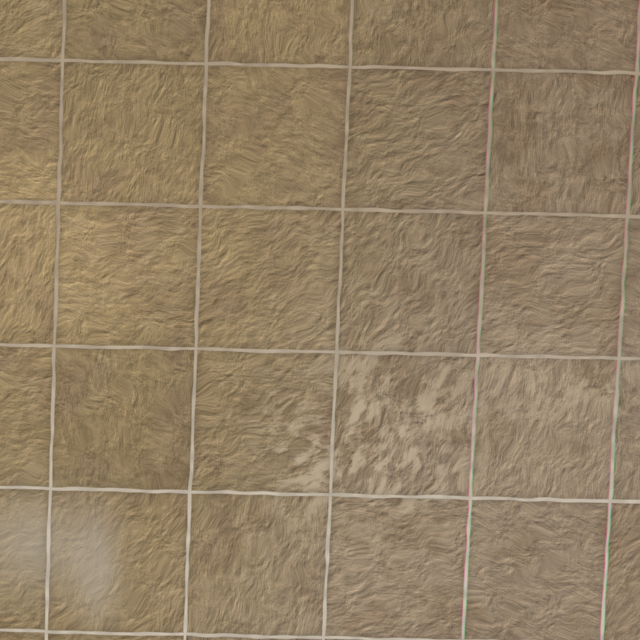
Write a Shadertoy shader that draws this texture.

```glsl
// Worn slate floor: a slightly skewed grid of square stone tiles with thin pale grout.
// Each tile turns and offsets its own fine embossed noise; broad stains, pale worn
// patches and soft reflections then vary the floor as a whole.

const vec2 GRID_ORIGIN = vec2(0.0716, 0.0150);  // lower left grid crossing
const vec2 TILE_SIZE = vec2(0.2170, 0.2233);
const vec2 GRID_LEAN = vec2(0.0296, -0.0226);   // drift of the lines along the canvas
const float TILE_WIDENING = 0.0080;             // extra tile width at the top
const float GROUT_HALF_WIDTH = 0.0027;
const float GROUT_WOBBLE = 0.0022;
const float GROUT_SOFTNESS = 0.0016;
const float EDGE_SHADE = 0.20;
const float FRINGE = 0.0007;                    // colour split of upright lines at right
const vec2 GRAIN = vec2(15.0, 27.0);            // grain frequency along and across
const float RELIEF = 0.52;
const float MOTTLE = 0.22;
const float STAIN = 0.42;
const vec3 WARM_STONE = vec3(0.575, 0.495, 0.362);
const vec3 GREY_STONE = vec3(0.592, 0.522, 0.435);
const vec3 BROWN_STONE = vec3(0.500, 0.415, 0.325);
const vec3 PALE_STONE = vec3(0.740, 0.670, 0.570);
const vec3 SHEEN = vec3(0.700, 0.665, 0.610);
const vec3 GROUT_TOP = vec3(0.660, 0.595, 0.510);
const vec3 GROUT_BOTTOM = vec3(0.765, 0.725, 0.660);

float hash(vec2 p) {
    return fract(sin(dot(p, vec2(12.9898, 78.233))) * 43758.5453);
}

float noise(vec2 p) {
    vec2 i = floor(p), f = fract(p);
    f = f * f * (3.0 - 2.0 * f);
    return mix(mix(hash(i), hash(i + vec2(1, 0)), f.x),
               mix(hash(i + vec2(0, 1)), hash(i + vec2(1, 1)), f.x), f.y);
}

float fbm(vec2 p) {
    float sum = 0.0, amplitude = 0.5;
    for (int i = 0; i < 5; i++) {
        sum += amplitude * noise(p);
        p = mat2(1.6, 1.2, -1.2, 1.6) * p + 7.3;
        amplitude *= 0.55;
    }
    return sum;
}

// Soft round spot, 1 at its centre
float spot(vec2 p, vec2 centre, vec2 radius) {
    vec2 d = (p - centre) / radius;
    return exp(-dot(d, d));
}

// Grid coordinates: whole numbers lie on the grout lines
vec2 gridCoord(vec2 uv) {
    vec2 size = TILE_SIZE + vec2(TILE_WIDENING * uv.y, 0.0);
    return (uv - GRID_ORIGIN - GRID_LEAN * uv.yx) / size;
}

// Distance to the nearest upright (x) and level (y) grout line, in canvas units
vec2 groutDistance(vec2 uv) {
    vec2 wobble = vec2(noise(uv * vec2(9.0, 34.0)), noise(uv * vec2(34.0, 9.0) + 40.0)) - 0.5;
    vec2 g = gridCoord(uv + GROUT_WOBBLE * wobble);
    return abs(g - round(g)) * TILE_SIZE;
}

float groutMask(vec2 uv, float pixel) {
    vec2 d = groutDistance(uv);
    float halfWidth = GROUT_HALF_WIDTH * (0.75 + 0.5 * noise(uv * 45.0));
    float edge = max(pixel, GROUT_SOFTNESS);
    return 1.0 - smoothstep(halfWidth - edge, halfWidth + edge, min(d.x, d.y));
}

// Stone height: short grain along one direction, bent by slower noise
float stoneHeight(vec2 p) {
    vec2 bend = vec2(noise(p * 7.0), noise(p * 7.0 + 19.0));
    return fbm(p * GRAIN + 2.0 * bend);
}

void mainImage(out vec4 fragColor, in vec2 fragCoord) {
    vec2 uv = fragCoord / iResolution.xy;
    float pixel = 1.0 / min(iResolution.x, iResolution.y);
    vec2 g = gridCoord(uv);
    vec2 tile = floor(g);
    float seed = hash(tile + 3.7);

    // Per tile grain direction and embossing lit from the upper left
    float angle = 3.14159 * hash(tile + 11.3);
    mat2 turn = mat2(cos(angle), sin(angle), -sin(angle), cos(angle));
    vec2 p = turn * (g - tile - 0.5) + 30.0 * vec2(seed, hash(tile + 23.1));
    float height = stoneHeight(p);
    float emboss = height - stoneHeight(p + turn * vec2(-0.008, 0.011));
    float cloud = fbm(p * 3.5 + 5.0);

    // Stone colour: warm at left, grey at lower right, brown at upper right
    vec3 stone = mix(WARM_STONE, GREY_STONE, smoothstep(0.25, 0.8, uv.x + 0.4 * (0.5 - uv.y)));
    float brown = STAIN * smoothstep(0.45, 0.75, cloud) + 0.65 * spot(uv, vec2(1.0, 0.95), vec2(0.40, 0.32));
    stone = mix(stone, BROWN_STONE, min(brown, 1.0));
    stone *= 0.96 + 0.05 * seed + MOTTLE * (height - 0.52) + RELIEF * emboss;

    // Pale broken flaking, strongest on the tiles right of the lower centre
    float wear = spot(uv, vec2(0.60, 0.30), vec2(0.13, 0.15)) + 0.7 * spot(uv, vec2(0.48, 0.29), vec2(0.06, 0.08));
    wear += 0.6 * spot(uv, vec2(0.88, 0.40), vec2(0.12, 0.05)) + 0.20 * hash(tile + 51.9);
    float flakes = smoothstep(0.44, 0.76, fbm(p * vec2(8.0, 12.0) + 13.0) + 0.3 * (height - 0.5));
    stone = mix(stone, PALE_STONE, 0.85 * clamp(wear, 0.0, 1.0) * flakes);

    // Reflections and one faint upright scratch
    stone *= 1.0 + 0.15 * spot(uv, vec2(0.08, 0.60), vec2(0.22, 0.17));
    float sheen = spot(uv, vec2(0.05, 0.15), vec2(0.09, 0.08)) + spot(uv, vec2(0.15, 0.11), vec2(0.035, 0.08));
    sheen += 0.5 * spot(uv, vec2(0.147, 0.14), vec2(0.0018, 0.045));
    stone = mix(stone, SHEEN, 0.6 * min(sheen, 1.0));

    // Shaded tile rims, then grout with the colour channels split toward the right
    vec2 d = groutDistance(uv);
    stone *= 1.0 - EDGE_SHADE * exp(-min(d.x, d.y) / 0.005);
    vec3 grout = mix(GROUT_BOTTOM, GROUT_TOP, smoothstep(0.1, 0.7, uv.y));
    grout *= 0.92 + 0.14 * noise(uv * 70.0);
    vec2 split = vec2(FRINGE * smoothstep(0.45, 0.8, uv.x), 0.0);
    vec3 mask = vec3(groutMask(uv + split, pixel), groutMask(uv - split, pixel), groutMask(uv, pixel));
    fragColor = vec4(clamp(mix(stone, grout, mask), 0.0, 1.0), 1.0);
}
```
